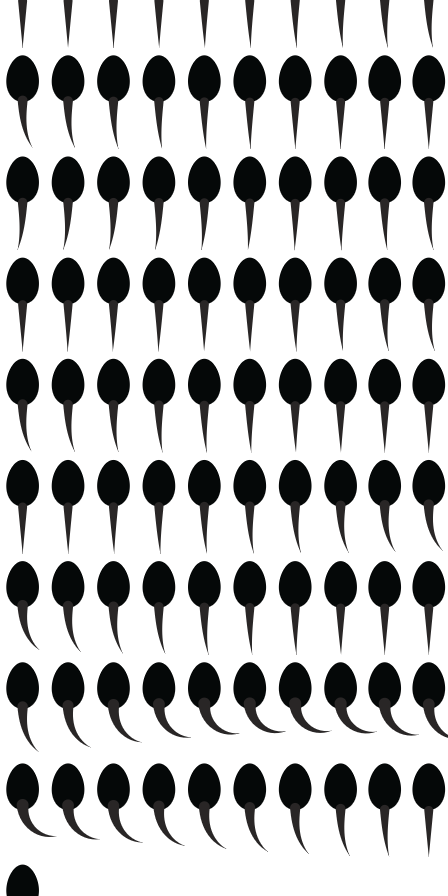
Reproduce this pattern procedurally as a Shadertoy shader.

```glsl
const vec2 PITCH = vec2(0.1014, 0.2258);
const vec2 FIRST_HEAD = vec2(0.0505, -0.0503);
const vec2 HEAD_RADII = vec2(0.0362, 0.0520);
const float COLUMNS = 10.0;
const int ROWS = 10;
const int TAIL_STEPS = 14;
const vec3 PAPER = vec3(1.0);
const vec3 HEAD_INK = vec3(0.02, 0.03, 0.03);
const vec3 TAIL_INK = vec3(0.16, 0.15, 0.15);

// Tail bend in radians at the left, middle and right of each row
const vec3 ROW_BEND[ROWS] = vec3[ROWS](
    vec3(0.00, 0.05, 0.25), vec3(0.55, 0.08, 0.00),
    vec3(-0.30, -0.15, 0.28), vec3(0.00, 0.00, 0.35),
    vec3(0.50, 0.12, 0.00), vec3(0.00, 0.20, 0.75),
    vec3(0.90, 0.20, 0.00), vec3(0.85, 1.80, 1.55),
    vec3(1.70, 1.05, 0.00), vec3(0.0));

float coverage(float dist, float pixel) {
    return clamp(0.5 - dist / pixel, 0.0, 1.0);
}

// Parabola through the three bends of a row
float bendAt(vec3 bends, float t) {
    vec3 weights = vec3(2.0 * (t - 0.5) * (t - 1.0),
                        4.0 * t * (1.0 - t),
                        2.0 * t * (t - 0.5));
    return dot(bends, weights);
}

// Ellipse widened towards its lower end; y points down
float eggDistance(vec2 p, vec2 radii) {
    p.x /= 1.0 + 0.12 * clamp(p.y / radii.y, -1.0, 1.0);
    float k = length(p / radii);
    return k * (k - 1.0) / max(length(p / (radii * radii)), 1e-4);
}

float taperedSegment(vec2 p, vec2 a, vec2 b, float radiusA, float radiusB) {
    vec2 ab = b - a;
    float h = clamp(dot(p - a, ab) / dot(ab, ab), 0.0, 1.0);
    return length(p - a - ab * h) - mix(radiusA, radiusB, h);
}

// Tapering curve whose direction turns by bend from root to tip
float tailDistance(vec2 p, float bend) {
    float curl = clamp(abs(bend) / 1.8, 0.0, 1.0);
    float rootRadius = mix(0.0100, 0.0135, curl);
    float stepLength = mix(0.104, 0.117, curl) / float(TAIL_STEPS);
    float turnPower = mix(2.0, 1.0, curl);
    vec2 a = vec2(0.0, mix(0.053, 0.040, curl));
    float dist = 1.0;
    for (int i = 0; i < TAIL_STEPS; i++) {
        float s0 = float(i) / float(TAIL_STEPS);
        float s1 = float(i + 1) / float(TAIL_STEPS);
        float angle = bend * pow(0.5 * (s0 + s1), turnPower);
        vec2 b = a + stepLength * vec2(sin(angle), cos(angle));
        dist = min(dist, taperedSegment(p, a, b, rootRadius * (1.0 - s0), rootRadius * (1.0 - s1)));
        a = b;
    }
    return dist;
}

// The last two columns sit slightly closer together
vec2 headCentre(float column, float row) {
    vec2 centre = FIRST_HEAD + PITCH * vec2(column, row);
    centre.x -= 0.003 * max(column - 7.0, 0.0);
    return centre;
}

bool isFilled(float column, float row) {
    bool inside = column >= 0.0 && column < COLUMNS && row >= 0.0 && row < float(ROWS);
    return inside && (row < float(ROWS) - 1.0 || column == 0.0);
}

void mainImage(out vec4 fragColor, in vec2 fragCoord) {
    float pixel = 1.0 / iResolution.x;
    vec2 p = vec2(fragCoord.x, iResolution.y - fragCoord.y) * pixel;
    float row = floor((p.y - FIRST_HEAD.y + 0.056) / PITCH.y);
    float column = floor(p.x / PITCH.x);
    float headDist = 1.0;
    float tailDist = 1.0;

    // Neighbouring columns catch tails that leave their own cell
    for (int i = -1; i <= 1; i++) {
        float c = column + float(i);
        if (!isFilled(c, row)) continue;
        vec2 q = p - headCentre(c, row);
        float bend = bendAt(ROW_BEND[int(row)], c / (COLUMNS - 1.0));
        headDist = min(headDist, eggDistance(q, HEAD_RADII));
        tailDist = min(tailDist, tailDistance(q, bend));
    }

    vec3 color = mix(PAPER, HEAD_INK, coverage(headDist, pixel));
    color = mix(color, TAIL_INK, coverage(tailDist, pixel));
    fragColor = vec4(color, 1.0);
}
```
